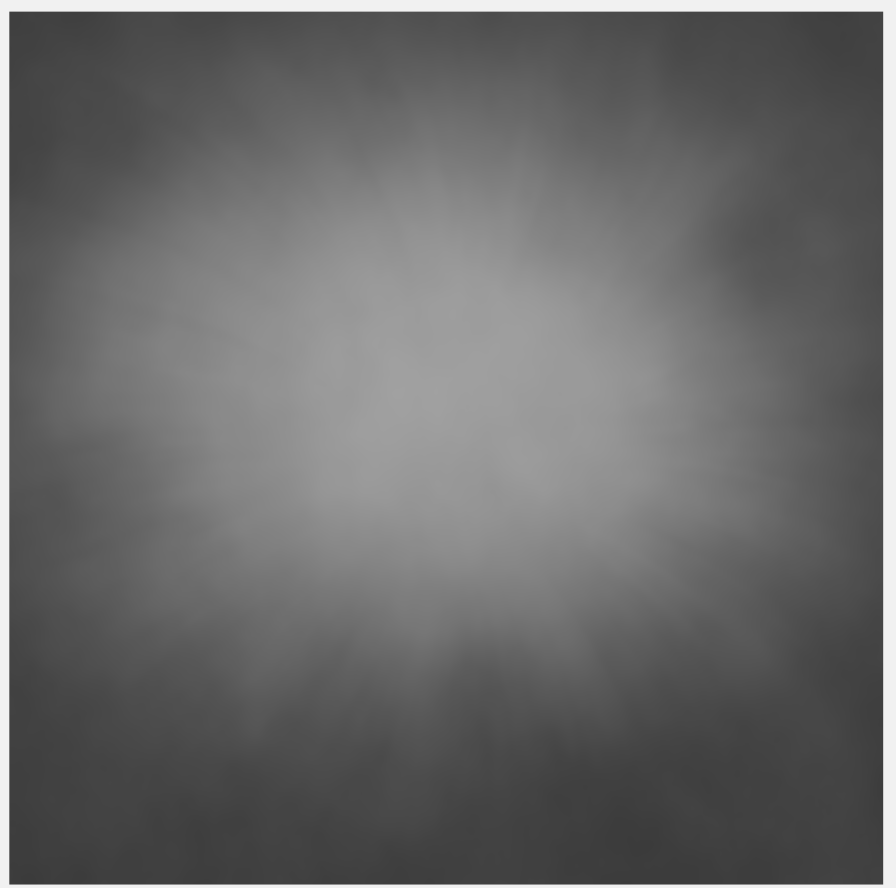
This background is drawn by a Shadertoy shader. Its source:

```glsl
// Soft grey cloud of light with feathery radial streaks, on a dark panel in a pale frame.
#define PANEL_MIN vec2(0.0104, 0.0039)
#define PANEL_MAX vec2(0.9857, 0.9869)
#define FRAME_GREY 0.945
#define DARK_GREY 0.25
#define GLOW_GREY 0.615
#define GLOW_CENTER vec2(0.49, 0.565)
#define GLOW_RADII vec2(0.372, 0.292)
#define STREAK_ORIGIN vec2(0.49, 0.47)
#define STREAK_AMOUNT 0.24
#define MOTTLE_AMOUNT 0.055

float hash(vec2 p) {
    return fract(sin(dot(p, vec2(127.1, 311.7))) * 43758.5453);
}

float valueNoise(vec2 p) {
    vec2 cell = floor(p);
    vec2 f = fract(p);
    f = f * f * (3.0 - 2.0 * f);
    float low = mix(hash(cell), hash(cell + vec2(1.0, 0.0)), f.x);
    float high = mix(hash(cell + vec2(0.0, 1.0)), hash(cell + 1.0), f.x);
    return mix(low, high, f.y);
}

// Layered noise centred on zero
float fbm(vec2 p) {
    float sum = 0.0;
    float weight = 0.5;
    for (int i = 0; i < 4; i++) {
        sum += weight * (valueNoise(p) - 0.5);
        p = mat2(0.8, 0.6, -0.6, 0.8) * p * 2.03 + 7.3;
        weight *= 0.5;
    }
    return sum;
}

// Noise drawn out along the rays from the streak origin
float streaks(vec2 uv) {
    vec2 ray = uv - STREAK_ORIGIN;
    float reach = length(ray);
    vec2 direction = ray / max(reach, 0.001);
    float feathers = fbm(direction * 5.0 + reach * 2.5 + 3.0);
    return feathers * smoothstep(0.08, 0.35, reach);
}

float softSpot(vec2 uv, vec2 center, vec2 radii) {
    vec2 q = (uv - center) / radii;
    return exp(-dot(q, q));
}

float cloudGrey(vec2 uv) {
    // Broad oval glow with a feathered rim
    float d = length((uv - GLOW_CENTER) / GLOW_RADII);
    d = max(d + STREAK_AMOUNT * streaks(uv), 0.0);
    float grey = mix(DARK_GREY, GLOW_GREY, exp(-0.69 * pow(d, 2.8)));

    // Uneven shadows and a faint tongue of light
    grey -= 0.055 * softSpot(uv, vec2(0.83, 0.70), vec2(0.08, 0.09));
    grey -= 0.035 * softSpot(uv, vec2(0.55, 0.25), vec2(0.06, 0.05));
    grey -= 0.025 * softSpot(uv, vec2(0.69, 0.11), vec2(0.14, 0.08));
    grey -= 0.020 * softSpot(uv, vec2(0.08, 0.82), vec2(0.10, 0.08));
    grey += 0.030 * softSpot(uv, vec2(0.13, 0.64), vec2(0.07, 0.08));

    // Fine mottling
    grey += MOTTLE_AMOUNT * fbm(uv * vec2(13.0, 11.0));
    return grey;
}

void mainImage(out vec4 fragColor, in vec2 fragCoord) {
    vec2 uv = fragCoord / iResolution.xy;

    // Panel edges, softened over one pixel
    vec2 inside = min(uv - PANEL_MIN, PANEL_MAX - uv) * iResolution.xy;
    vec2 cover = clamp(inside + 0.5, 0.0, 1.0);

    float grey = mix(FRAME_GREY, cloudGrey(uv), cover.x * cover.y);
    fragColor = vec4(vec3(grey), 1.0);
}
```
